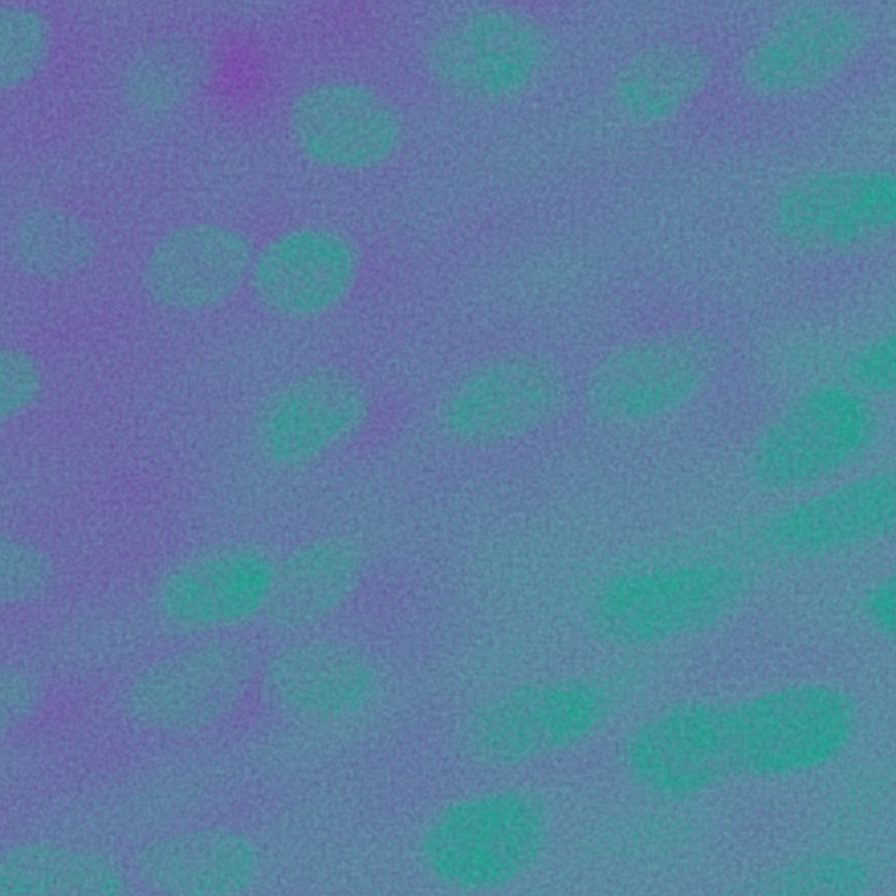
Give the GLSL for this texture, as a WebGL 1 fragment shader.

```glsl
precision highp float;
// Stained tissue: soft teal cell nuclei on a grainy violet to blue-green ground.
uniform vec2 u_resolution;

vec2 hash2(vec2 p) {
  vec3 q = fract(p.xyx * vec3(0.1031, 0.1030, 0.0973));
  q += dot(q, q.yzx + 33.33);
  return fract((q.xx + q.yz) * q.zy);
}

float gradientCorner(vec2 cell, vec2 corner, vec2 f) {
  return dot(hash2(cell + corner + 57.0) * 2.0 - 1.0, f - corner);
}

float gradientNoise(vec2 p) {
  vec2 i = floor(p), f = p - i;
  vec2 u = f * f * f * (f * (f * 6.0 - 15.0) + 10.0);
  float low = mix(gradientCorner(i, vec2(0, 0), f), gradientCorner(i, vec2(1, 0), f), u.x);
  float high = mix(gradientCorner(i, vec2(0, 1), f), gradientCorner(i, vec2(1, 1), f), u.x);
  return mix(low, high, u.y);
}

vec2 rotate(vec2 p, float angle) {
  float c = cos(angle), s = sin(angle);
  return vec2(c * p.x + s * p.y, c * p.y - s * p.x);
}

// x: nucleus coverage, y: magenta halo beside the nuclei
vec2 nuclei(vec2 p, float stretch) {
  vec2 cell = floor(p);
  vec2 result = vec2(0.0);
  for (int j = -1; j <= 1; j++) {
    for (int i = -1; i <= 1; i++) {
      vec2 id = cell + vec2(float(i), float(j));
      vec2 shape = hash2(id + 11.3);
      vec2 kind = hash2(id + 41.7);
      vec2 d = p - id - 0.5 - (hash2(id + 3.1) - 0.5) * 0.6;
      float present = step(0.1, kind.x);

      // Tilted ellipse, longer and slimmer towards the lower right
      vec2 axes = vec2(0.25 + 0.13 * shape.x + 0.17 * stretch,
                       0.2 + 0.08 * shape.y - 0.01 * stretch);
      float tilt = 0.3 + (kind.y - 0.5) * mix(0.9, 0.3, stretch);
      float radius = length(rotate(d, tilt) / axes);
      float strength = 0.5 + 0.5 * shape.y;
      float softness = mix(0.2, 0.36, fract(kind.x * 7.0));
      float body = present * strength * (1.0 - smoothstep(1.0 - softness, 1.0 + softness, radius));
      result.x = max(result.x, body);

      vec2 side = d - vec2(0.38, 0.3 * (shape.x - 0.6));
      float halo = exp(-dot(side, side) * 12.0) * smoothstep(0.3, 0.9, kind.y);
      result.y = max(result.y, present * halo);
    }
  }
  return result;
}

// 0 is violet, 1 is blue-teal; values beyond give magenta and green
vec3 stain(float t) {
  vec3 color = mix(vec3(0.44, 0.38, 0.66), vec3(0.35, 0.55, 0.63), t);
  return color - vec3(0.24, 0.0, 0.06) * max(t - 1.0, 0.0);
}

void main() {
  vec2 p = gl_FragCoord.xy / u_resolution.y;

  // Ground: violet at upper left, blue-green at lower right, with soft fibres
  float slope = smoothstep(0.0, 0.95, 0.4 + 0.65 * p.x - 0.45 * p.y);
  float tone = mix(0.28, 0.95, slope);
  tone += 0.35 * gradientNoise(p * 4.0 + 7.0);
  tone += 0.3 * gradientNoise(p * 9.0 + 23.0);
  tone += 0.3 * gradientNoise(rotate(p, 0.4) * vec2(5.0, 16.0));

  // Nuclei with slightly uneven outlines and cloudy interiors
  vec2 wobble = vec2(gradientNoise(p * 14.0), gradientNoise(p * 14.0 + 31.0));
  vec2 cells = nuclei(p * 5.6 + 0.09 * wobble + 2.4, slope);
  float mottle = 1.0 + 0.5 * gradientNoise(p * 20.0 + 5.0) + 0.5 * gradientNoise(p * 44.0);
  tone -= 0.8 * cells.y * (1.0 - slope) * (1.0 - cells.x);
  tone += mix(0.74, 0.45, slope) * cells.x * mottle;

  // Fine grain in hue and in brightness
  float coarse = gradientNoise(p * 115.0);
  float fine = gradientNoise(p * 220.0 + 19.0);
  tone += 0.24 * coarse + 0.17 * fine;
  vec3 color = stain(tone);
  color += 0.055 * gradientNoise(p * 140.0 + 83.0) + 0.045 * fine;
  color -= 0.015 * cells.x;

  gl_FragColor = vec4(color, 1.0);
}
```
